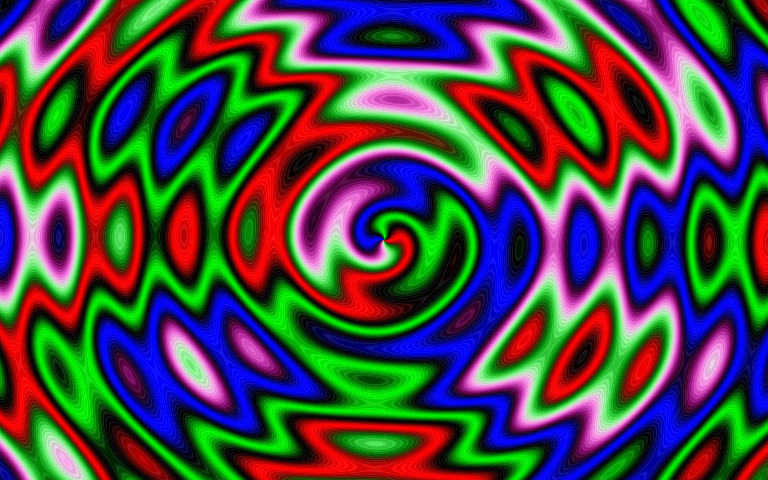
This background is drawn by a Shadertoy shader. Its source:

```glsl
// Psychedelic plasma: a hue spiral bent by rings and crossed waves, in neon bands.

const float TAU = 6.2831853;
const float PHASE_OFFSET = 0.59;
const float WAVE_COUNT = 2.0;       // waves across the width and the height
const float WAVE_STRENGTH = 0.25;
const float RING_SPACING = 0.128;   // in canvas heights
const float RING_STRENGTH = 0.125;
const float CONTOUR_COUNT = 64.0;   // fine lines in one colour cycle
const float CONTOUR_STRENGTH = 0.10;
const float AMBIENT = 0.02;

// Soft bump on a cyclic phase
float pulse(float phase, float center, float halfWidth) {
    float offset = abs(fract(phase - center + 0.5) - 0.5);
    return 1.0 - smoothstep(0.0, halfWidth, offset);
}

// Cycle: red, green, blue, pink, mint, with dark gaps
vec3 neonPalette(float phase) {
    vec3 pure = vec3(0.97 * pulse(phase, 0.005, 0.13),
                     0.92 * pulse(phase, 0.262, 0.13),
                     0.98 * pulse(phase, 0.5, 0.13));
    vec3 pastel = vec3(0.93 * pulse(phase, 0.725, 0.155),
                       0.92 * pulse(phase, 0.795, 0.165),
                       0.87 * pulse(phase, 0.732, 0.155));
    return AMBIENT + pure + pastel;
}

// Sum of the angle, the crossed waves and the rings
float plasmaPhase(vec2 uv, vec2 p) {
    float spiral = atan(p.y, p.x) / TAU;
    vec2 waves = -cos(TAU * WAVE_COUNT * uv);
    float rings = -sin(TAU * length(p) / RING_SPACING);
    return PHASE_OFFSET + spiral + WAVE_STRENGTH * (waves.x + waves.y)
         + RING_STRENGTH * rings;
}

void mainImage(out vec4 fragColor, in vec2 fragCoord) {
    vec2 uv = fragCoord / iResolution.xy - 0.5;
    vec2 p = uv * vec2(iResolution.x / iResolution.y, 1.0);
    float phase = plasmaPhase(uv, p);

    // Rate of change, free of jumps where the angle wraps
    float slope = min(fwidth(phase), fwidth(fract(phase)));

    // Average over the pixel footprint to smooth tight bands
    vec3 color = vec3(0.0);
    for (int i = -1; i <= 1; i++) {
        color += neonPalette(phase + float(i) * slope * 0.33) / 3.0;
    }

    // Fine contour lines, faded where they grow too dense
    float contour = pow(0.5 + 0.5 * cos(TAU * CONTOUR_COUNT * phase), 2.0);
    float visible = 1.0 - smoothstep(0.4, 1.0, slope * CONTOUR_COUNT);
    color += CONTOUR_STRENGTH * visible * (contour - 0.35);

    fragColor = vec4(clamp(color, 0.0, 1.0), 1.0);
}
```
